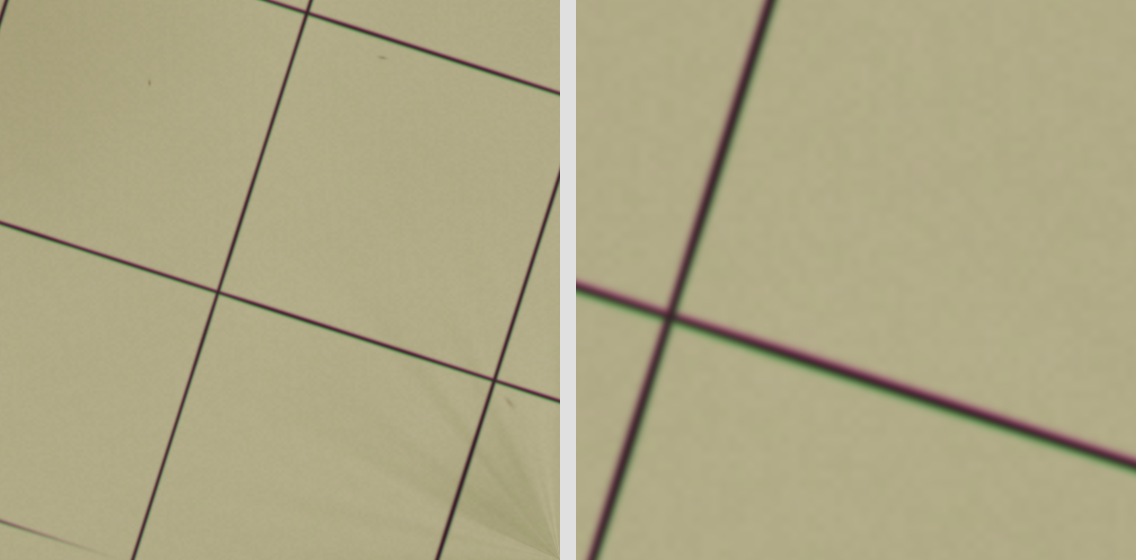
Left: the whole. Right: its middle third, enlarged.
Reproduce this pattern procedurally as a Shadertoy shader.

```glsl
// Tilted grid of thin dark lines on aged khaki paper, with colour fringes and corner creases.

const vec3 PAPER = vec3(0.695, 0.672, 0.530);
const vec3 INK = vec3(0.20, 0.145, 0.15);
const vec3 STAIN = vec3(0.50, 0.42, 0.30);

// Lattice: one crossing and the two steps to its neighbours
const vec2 CROSSING = vec2(0.3893, 0.4779);
const vec2 STEP_ACROSS = vec2(0.4935, -0.1575);
const vec2 STEP_UP = vec2(0.1589, 0.4987);

// Sideways offset of the line in red, green and blue
const vec3 FRINGE = vec3(-0.0009, 0.0007, -0.0007);

float hash(vec2 p) {
    return fract(sin(dot(p, vec2(127.1, 311.7))) * 43758.5453);
}

float noise(vec2 p) {
    vec2 cell = floor(p);
    vec2 f = fract(p);
    f = f * f * (3.0 - 2.0 * f);
    float low = mix(hash(cell), hash(cell + vec2(1, 0)), f.x);
    float high = mix(hash(cell + vec2(0, 1)), hash(cell + vec2(1, 1)), f.x);
    return mix(low, high, f.y);
}

float fbm(vec2 p) {
    float sum = 0.0;
    float amplitude = 0.5;
    for (int i = 0; i < 4; i++) {
        sum += amplitude * noise(p);
        p = p * 2.03 + 17.3;
        amplitude *= 0.5;
    }
    return sum;
}

// Soft ink coverage per colour channel
vec3 lineInk(float dist, float width, float fringe) {
    vec3 d = (dist - FRINGE * fringe) / width;
    return exp(-d * d);
}

// Soft elongated spot
float smudge(vec2 p, vec2 centre, vec2 radius, float angle) {
    float c = cos(angle);
    float s = sin(angle);
    vec2 q = mat2(c, -s, s, c) * (p - centre) / radius;
    return exp(-dot(q, q));
}

vec3 paperColour(vec2 p) {
    vec3 colour = PAPER + 0.022 * (fbm(p * 4.0) - 0.47);
    colour += 0.016 * (noise(p * 190.0) - 0.5);
    colour += vec3(0.010, -0.004, 0.012) * (noise(p * 95.0 + 40.0) - 0.5);
    // Dimmer upper left corner
    colour -= vec3(0.040, 0.045, 0.050) * (1.0 - smoothstep(0.0, 0.6, distance(p, vec2(0, 1))));
    return colour;
}

// Creases fanning out of the lower right corner
vec3 creaseShade(vec2 p) {
    vec2 q = vec2(1.0 - p.x, p.y);
    float r = length(q);
    float angle = atan(q.y, q.x);
    float wedge = smoothstep(0.38, 0.46, angle) * (1.0 - smoothstep(1.15, 1.32, angle));
    float reach = 1.0 - smoothstep(0.12, 0.34, r);
    float rays = noise(vec2(angle * 14.0, r * 3.0)) - 0.5;
    float fade = 1.0 - smoothstep(0.1, 0.75, r);
    return vec3(0.045, 0.042, 0.052) * (rays * fade * 0.9 - wedge * reach);
}

void mainImage(out vec4 fragColor, in vec2 fragCoord) {
    vec2 p = fragCoord / iResolution.y;
    float pixel = 1.0 / iResolution.y;

    vec3 colour = paperColour(p) + creaseShade(p);

    // Specks and a scuff
    float specks = 0.55 * smudge(p, vec2(0.267, 0.852), vec2(0.0025, 0.005), 0.0);
    specks += 0.45 * smudge(p, vec2(0.683, 0.897), vec2(0.008, 0.003), -0.2);
    specks += 0.35 * smudge(p, vec2(0.910, 0.281), vec2(0.011, 0.004), -0.9);
    colour = mix(colour, STAIN, specks);

    // Lattice coordinates, with rows slightly closer toward the bottom
    vec2 grid = inverse(mat2(STEP_ACROSS, STEP_UP)) * (p - CROSSING);
    grid.y += 0.0157 * grid.y * (1.0 - grid.y);
    vec2 index = round(grid);
    float cellArea = determinant(mat2(STEP_ACROSS, STEP_UP));
    vec2 dist = (grid - index) * cellArea / vec2(length(STEP_UP), length(STEP_ACROSS));

    // Uneven pressure along each line
    float columnWear = noise(vec2(grid.y * 6.0, index.x * 7.0 + 3.0));
    float rowWear = noise(vec2(grid.x * 6.0, index.y * 7.0 + 31.0));
    float heavy = step(0.5, index.x) * (1.0 - smoothstep(0.1, 0.42, p.y));
    float columnWidth = max(0.0035 + 0.0006 * columnWear + 0.0007 * heavy, pixel);
    float rowWidth = max(0.0037 + 0.0006 * rowWear, pixel);

    // The lowest row fades away to the right
    float worn = step(index.y, -0.5) * smoothstep(-0.22, 0.25, p.x);
    float columnStrength = min(0.86 + 0.1 * columnWear + 0.12 * heavy, 1.0);
    float rowStrength = (0.80 + 0.14 * rowWear) * (1.0 - worn);

    vec3 columns = columnStrength * lineInk(-dist.x, columnWidth, 0.5);
    vec3 rows = rowStrength * lineInk(dist.y, rowWidth, 1.0);
    vec3 coverage = 1.0 - (1.0 - columns) * (1.0 - rows);

    fragColor = vec4(mix(colour, INK, coverage), 1.0);
}
```
